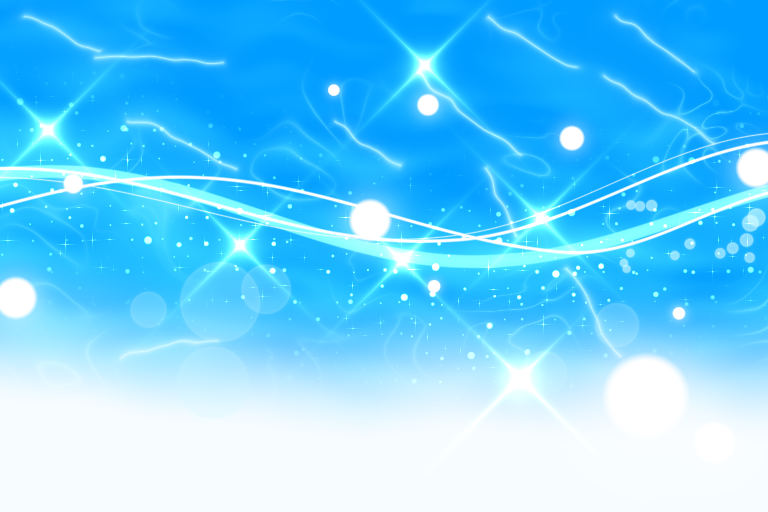
Give the GLSL for this background, as a Shadertoy shader.

```glsl
vec2 hash2(vec2 p) {
    vec3 q = fract(vec3(p.xyx) * vec3(0.1031, 0.1030, 0.0973));
    q += dot(q, q.yzx + 33.33);
    return fract((q.xx + q.yz) * q.zy);
}

float gradientNoise(vec2 p) {
    vec2 i = floor(p), f = fract(p);
    vec2 u = f * f * f * (f * (f * 6.0 - 15.0) + 10.0);
    vec2 e = vec2(0.0, 1.0);
    float a = dot(hash2(i) * 2.0 - 1.0, f);
    float b = dot(hash2(i + e.yx) * 2.0 - 1.0, f - e.yx);
    float c = dot(hash2(i + e.xy) * 2.0 - 1.0, f - e.xy);
    float d = dot(hash2(i + e.yy) * 2.0 - 1.0, f - e.yy);
    return mix(mix(a, b, u.x), mix(c, d, u.x), u.y);
}

float segmentDistance(vec2 p, vec2 a, vec2 b) {
    vec2 d = b - a;
    return length(p - a - d * clamp(dot(p - a, d) / dot(d, d), 0.0, 1.0));
}

// Distance to a curve, corrected for its slope
float curveDistance(float offset) {
    return abs(offset) / length(vec2(1.0, 0.28));
}

float bandHeight(float x) {
    return 0.577 + 0.088 * cos(3.8 * (x - 0.1));
}

// Four thin rays around a soft core
float starGlint(vec2 d, float size) {
    d = abs(d);
    float rays = exp(-d.x / size - d.y / (size * 0.06)) + exp(-d.y / size - d.x / (size * 0.06));
    return rays + 0.5 * exp(-dot(d, d) / (size * size * 0.03));
}

// Scattered dots and tiny glints, one per cell
float sparkles(vec2 p, float cell, float px) {
    vec2 id = floor(p / cell);
    vec2 h = hash2(id + 17.0), k = hash2(id + 71.0);
    vec2 d = p - (id + 0.25 + 0.5 * h) * cell;
    float r = cell * mix(0.03, 0.13, k.x * k.x);
    float dot0 = smoothstep(r + px, r - px, length(d));
    float shape = k.y > 0.6 ? starGlint(d, cell * 0.13) : dot0;
    return shape * step(0.4, h.y) * smoothstep(0.5, 0.35, max(abs(d.x), abs(d.y)) / cell);
}

const vec4 filaments[11] = vec4[11](
    vec4(0.04, 0.96, 0.205, 0.893), vec4(0.2, 0.88, 0.44, 0.88),
    vec4(0.244, 0.766, 0.459, 0.668), vec4(0.81, 0.848, 1.006, 0.688),
    vec4(0.66, 0.77, 0.79, 0.68), vec4(0.947, 0.658, 1.016, 0.551),
    vec4(1.211, 0.97, 1.348, 0.863), vec4(0.957, 0.96, 1.143, 0.863),
    vec4(1.104, 0.473, 1.211, 0.307), vec4(0.254, 0.297, 0.42, 0.326),
    vec4(1.19, 0.844, 1.406, 0.707));

// Centre and radius
const vec3 orbs[11] = vec3[11](
    vec3(0.723, 0.57, 0.042), vec3(1.262, 0.225, 0.085), vec3(1.477, 0.672, 0.04),
    vec3(0.031, 0.418, 0.042), vec3(1.117, 0.73, 0.025), vec3(0.836, 0.795, 0.022),
    vec3(1.396, 0.135, 0.042), vec3(0.143, 0.641, 0.02), vec3(0.652, 0.824, 0.012),
    vec3(0.848, 0.441, 0.013), vec3(1.326, 0.388, 0.013));

const vec3 bubbles[6] = vec3[6](
    vec3(0.43, 0.41, 0.078), vec3(0.416, 0.253, 0.07), vec3(1.205, 0.365, 0.043),
    vec3(1.064, 0.271, 0.043), vec3(0.29, 0.395, 0.035), vec3(0.52, 0.435, 0.048));

// Centre and ray length
const vec3 flares[6] = vec3[6](
    vec3(0.83, 0.873, 0.09), vec3(0.094, 0.746, 0.09), vec3(0.469, 0.521, 0.08),
    vec3(1.055, 0.575, 0.08), vec3(0.785, 0.49, 0.08), vec3(1.016, 0.262, 0.06));

void mainImage(out vec4 fragColor, in vec2 fragCoord) {
    vec2 p = fragCoord / iResolution.y;
    float px = 1.0 / iResolution.y;

    // Rippled water
    vec2 warp = vec2(gradientNoise(p * 5.0), gradientNoise(p * 5.0 + 40.0));
    vec2 q = p + 0.08 * warp;
    float swell = gradientNoise(vec2(q.x + q.y * 0.6, q.y * 2.2) * 4.0);
    float ripple = gradientNoise(vec2(q.x * 5.0 + q.y * 3.0, q.y * 18.0));
    float light = 0.4 - 0.45 * smoothstep(0.45, 0.95, p.y) + 0.25 * smoothstep(0.7, 0.0, p.x);
    light += 0.55 * swell + 0.4 * ripple;
    vec3 col = mix(vec3(0.0, 0.61, 1.0), vec3(0.22, 0.84, 1.0), clamp(light, 0.0, 1.0));

    // Caustic light
    float web = abs(gradientNoise(vec2(q.x * 4.0 + q.y * 2.5, q.y * 8.0) + 3.0 * warp));
    float patches = smoothstep(-0.05, 0.4, gradientNoise(p * 4.0 + 9.0));
    col = mix(col, vec3(0.5, 0.96, 1.0), 0.6 * patches * exp(-web * 28.0));
    vec2 wiggle = p + 0.035 * warp + 0.012 * vec2(gradientNoise(p * 22.0), gradientNoise(p * 22.0 + 8.0));
    for (int i = 0; i < 11; i++) {
        float d = segmentDistance(wiggle, filaments[i].xy, filaments[i].zw);
        col = mix(col, vec3(0.75, 0.98, 1.0), 0.75 * exp(-d / 0.004) + 0.15 * exp(-d / 0.018));
    }

    // Fade to white below
    float fade = smoothstep(0.46, 0.14, p.y - 0.06 * smoothstep(0.6, 0.0, p.x) + 0.03 * warp.x);
    col = mix(col, vec3(0.97, 0.99, 1.0), fade);

    // Translucent bubbles, with a small cluster on the right
    for (int i = 0; i < 20; i++) {
        vec2 h = hash2(vec2(float(i), 5.0));
        vec3 b = i < 6 ? bubbles[i] : vec3(1.2 + 0.28 * h.x, 0.47 + 0.13 * h.y, 0.008 + 0.012 * h.x * h.y);
        float d = length(p - b.xy) - b.z;
        float rim = 0.1 * exp(-abs(d) / 0.003);
        col = mix(col, vec3(0.82, 0.97, 1.0), smoothstep(px, -px, d) * (i < 6 ? 0.22 : 0.6) + rim);
    }

    // Flowing ribbons
    float band = curveDistance(p.y - bandHeight(p.x));
    col = mix(col, vec3(0.5, 0.96, 1.0), 0.8 * smoothstep(0.012 + px, 0.012 - px, band));
    col += 0.12 * exp(-band / 0.03);
    float rising = 0.6 + 0.071 * cos(3.9 * (p.x - 0.02)) + 0.06 * smoothstep(0.9, 1.5, p.x);
    float falling = 0.579 + 0.075 * cos(3.79 * (p.x - 0.35)) + 0.07 * smoothstep(1.1, 1.5, p.x);
    float split = 0.022 * sin(3.0 * (p.x - 0.75));
    float lines = smoothstep(0.003 + px, 0.003 - px, curveDistance(p.y - rising));
    lines = max(lines, smoothstep(0.003 + px, 0.003 - px, curveDistance(p.y - falling)));
    lines = max(lines, 0.8 * smoothstep(0.001 + px, 0.001 - px, curveDistance(p.y - rising - split)));
    col = mix(col, vec3(1.0), lines);

    // Sparkles gathered along the ribbons
    float near = exp(-pow((p.y - bandHeight(p.x) + 0.03) / 0.13, 2.0));
    col += near * (sparkles(p, 0.055, px) + 0.7 * sparkles(p + 3.3, 0.031, px));

    // Diagonal flares
    for (int i = 0; i < 6; i++) {
        vec2 d = p - flares[i].xy;
        col += 0.6 * starGlint(vec2(d.x + d.y, d.x - d.y) * 0.707, flares[i].z) * exp(-dot(d, d) * 8.0);
        col += 0.25 * exp(-dot(d, d) / 0.0012);
    }

    // Glowing orbs
    for (int i = 0; i < 11; i++) {
        float d = length(p - orbs[i].xy) / orbs[i].z;
        col = mix(col, vec3(1.0), max(smoothstep(1.15, 0.8, d), 0.5 * exp(-d * d * 0.6)));
    }

    fragColor = vec4(clamp(col, 0.0, 1.0), 1.0);
}
```
